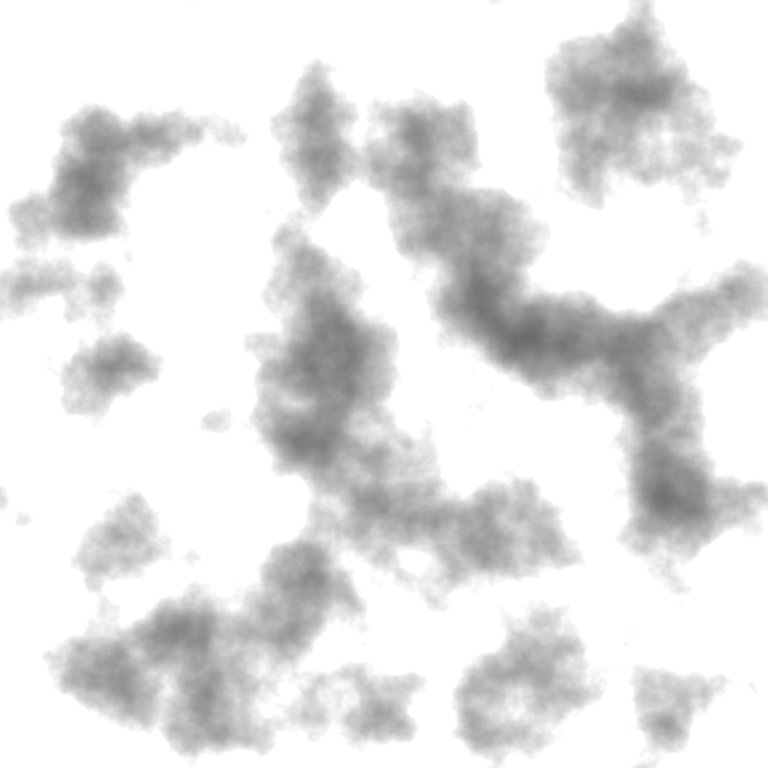
Reproduce this texture procedurally as a Shadertoy shader.

```glsl
// Soft grey clouds drifting over plain white, as a seamless tile.
// Wrapping gradient noise is layered in octaves, cut at a threshold, and
// the excess is turned into grey by an exponential absorption curve.

const int   BASE_CELLS = 5;          // lattice cells across the tile, first octave
const int   OCTAVES = 6;
const float GAIN = 0.48;             // amplitude ratio between octaves
const float NOISE_DEVIATION = 0.246; // standard deviation of the layered noise
const float CLOUD_THRESHOLD = 0.05;  // in deviations; higher leaves more white
const float ABSORPTION = 0.48;       // how fast thick cloud darkens
const float MAX_DARKNESS = 0.768;    // darkness of infinitely thick cloud
const vec3  SKY_COLOR = vec3(1.0);
const vec2  TILE_ORIGIN = vec2(0.47, 0.14); // puts the tile edges in open sky
const vec2  OCTAVE_SHIFT = vec2(0.371, 0.617);
const float TAU = 6.2831853;

// Integer hash of a lattice cell, giving 0 to 1
float hashCell(ivec2 cell, int seed) {
    uint h = uint(cell.x) * 1597u + uint(cell.y) * 51749u + uint(seed) * 7919u + 17u;
    h = (h ^ (h >> 16)) * 73244475u;
    h = (h ^ (h >> 15)) * 73244475u;
    h ^= h >> 16;
    return float(h & 65535u) / 65536.0;
}

// Slope contribution of one lattice corner; the cell index wraps exactly
float cornerSlope(ivec2 cell, vec2 offset, int period, int seed) {
    float angle = TAU * hashCell(cell % period, seed);
    return dot(vec2(cos(angle), sin(angle)), offset);
}

// Gradient noise repeating every "period" cells, for positive p
float gradientNoise(vec2 p, int period, int seed) {
    ivec2 cell = ivec2(floor(p));
    vec2 f = fract(p);
    vec2 blend = f * f * f * (f * (f * 6.0 - 15.0) + 10.0);
    ivec2 right = ivec2(1, 0);
    ivec2 up = ivec2(0, 1);
    float a = cornerSlope(cell, f, period, seed);
    float b = cornerSlope(cell + right, f - vec2(right), period, seed);
    float c = cornerSlope(cell + up, f - vec2(up), period, seed);
    float d = cornerSlope(cell + 1, f - 1.0, period, seed);
    return mix(mix(a, b, blend.x), mix(c, d, blend.x), blend.y);
}

// Octaves with whole-number periods, shifted so their lattices do not line up
float layeredNoise(vec2 uv) {
    float sum = 0.0;
    float amplitude = 1.0;
    int period = BASE_CELLS;
    for (int i = 0; i < OCTAVES; i++) {
        vec2 p = uv * float(period) + OCTAVE_SHIFT * float(i);
        sum += amplitude * gradientNoise(p, period, i);
        amplitude *= GAIN;
        period *= 2;
    }
    return sum;
}

void mainImage(out vec4 fragColor, in vec2 fragCoord) {
    vec2 uv = fract(fragCoord / iResolution.xy + TILE_ORIGIN);

    // Cloud thickness above the threshold
    float thickness = max(layeredNoise(uv) / NOISE_DEVIATION - CLOUD_THRESHOLD, 0.0);

    // Thick cloud darkens gradually towards its limit
    float darkness = MAX_DARKNESS * (1.0 - exp(-ABSORPTION * thickness));
    fragColor = vec4(SKY_COLOR - darkness, 1.0);
}
```
